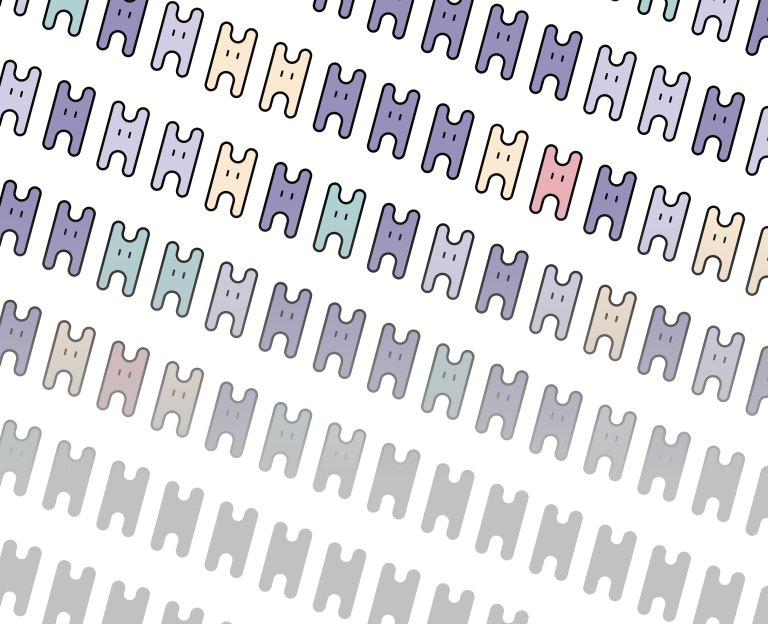
A Shadertoy shader for this pattern:

```glsl
// Slanted rows of small outlined two-eared critters in hashed pastel colours.
// A sheared lattice places one distance-function figure per cell; going down
// the canvas, fill and outline dissolve into plain grey silhouettes.

// Lattice, in units of one column pitch, measured from the top left corner
const float COLUMNS = 14.196;             // column pitches across the canvas
const float ROW_PITCH = 2.218;
const float COLUMN_DROP = 0.378;          // each column sits this much lower
const vec2 FIRST_CENTRE = vec2(0.277, 1.811);
const float TILT = radians(15.0);

// Figure proportions
const float HALF_WIDTH = 0.364;
const float HALF_HEIGHT = 0.665;
const float EAR_GAP = 0.108;              // half width of the notch between ears
const float EAR_NOTCH_Y = 0.470;          // centre of its rounded floor
const float LEG_GAP = 0.122;
const float LEG_NOTCH_Y = 0.386;
const float OUTLINE = 0.045;
const vec2 EYE = vec2(0.097, 0.100);
const float EYE_HALF_LENGTH = 0.042;
const float EYE_RADIUS = 0.019;

// Vertical span of the fade, from the top
const float FADE_START = 3.7;
const float FADE_END = 8.8;

const vec3 PAPER = vec3(1.0, 1.0, 0.995);
const vec3 INK = vec3(0.035);
const vec3 GREY = vec3(0.755);
const vec3 PURPLE = vec3(0.585, 0.570, 0.735);
const vec3 LAVENDER = vec3(0.825, 0.805, 0.895);
const vec3 CREAM = vec3(0.985, 0.915, 0.820);
const vec3 TEAL = vec3(0.685, 0.820, 0.825);
const vec3 PINK = vec3(0.915, 0.690, 0.720);

float hash(ivec2 cell) {
    uvec2 q = uvec2(cell + 64) * uvec2(1597u, 3812u);
    uint n = (q.x ^ q.y) * 747796405u + 2891336u;
    n = ((n >> 15) ^ n) * 277803737u;
    n = (n >> 16) ^ n;
    return float(n & 65535u) / 65536.0;
}

vec3 furColour(ivec2 cell) {
    float h = hash(cell);
    if (h < 0.42) return PURPLE;
    if (h < 0.75) return LAVENDER;
    if (h < 0.86) return CREAM;
    if (h < 0.95) return TEAL;
    return PINK;
}

// Half a body ending in two round-tipped limbs around a U-shaped notch; p.x, p.y >= 0
float limbs(vec2 p, float gap, float notchY) {
    float tipRadius = 0.5 * (HALF_WIDTH - gap);
    vec2 tip = vec2(gap + tipRadius, HALF_HEIGHT - tipRadius);
    if (p.y > tip.y) return length(p - tip) - tipRadius;
    float notch = gap - length(vec2(p.x, min(p.y - notchY, 0.0)));
    return max(p.x - HALF_WIDTH, notch);
}

float body(vec2 p) {
    vec2 q = abs(p);
    return p.y > 0.0 ? limbs(q, EAR_GAP, EAR_NOTCH_Y)
                     : limbs(q, LEG_GAP, LEG_NOTCH_Y);
}

float eyes(vec2 p) {
    vec2 q = vec2(abs(p.x), p.y) - EYE;
    q.y -= clamp(q.y, -EYE_HALF_LENGTH, EYE_HALF_LENGTH);
    return length(q) - EYE_RADIUS;
}

float coverage(float d, float pixel) {
    return clamp(0.5 - d / pixel, 0.0, 1.0);
}

void mainImage(out vec4 fragColor, in vec2 fragCoord) {
    float pixel = COLUMNS / iResolution.x;
    vec2 p = vec2(fragCoord.x, iResolution.y - fragCoord.y) * pixel;
    float fade = clamp((p.y - FADE_START) / (FADE_END - FADE_START), 0.0, 1.0);
    vec2 axis = vec2(cos(TILT), sin(TILT));
    float nearest = round(p.x - FIRST_CENTRE.x);
    vec3 colour = PAPER;

    // Neighbouring columns are included so that edges at cell borders stay smooth
    for (int k = -1; k <= 1; k++) {
        float column = nearest + float(k);
        vec2 q = p - FIRST_CENTRE - column * vec2(1.0, COLUMN_DROP);
        float row = round(q.y / ROW_PITCH);
        q.y -= row * ROW_PITCH;

        // Figure frame: x to its right, y up towards the ears
        vec2 local = vec2(dot(q, axis), dot(q, vec2(axis.y, -axis.x)));
        float d = body(local);
        float ink = max(coverage(-d - OUTLINE, pixel), coverage(eyes(local), pixel));
        vec3 figure = mix(furColour(ivec2(column, row)), INK, ink);
        colour = mix(colour, mix(figure, GREY, fade), coverage(d, pixel));
    }
    fragColor = vec4(colour, 1.0);
}
```
